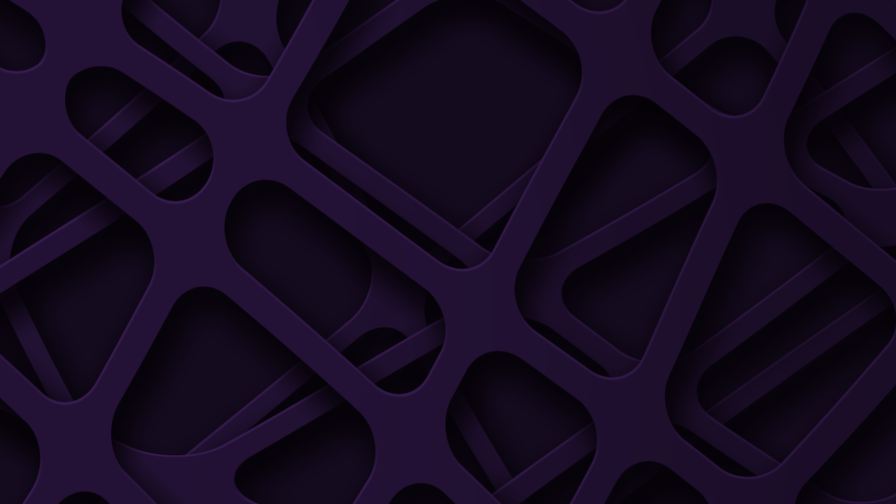
This background is drawn by a Shadertoy shader. Its source:

```glsl
// Dark violet lattices stacked in three layers, each with large rounded openings.
// Every layer is two families of tilted bars joined by circular fillets;
// it drops a soft shadow below itself and carries a thin lit rim on top.

const vec2 LIGHT_DIR = vec2(-0.29, 0.957);
const vec2 SHADOW_SHIFT = vec2(0.014, -0.036);
const vec3 FLOOR_COLOR = vec3(0.080, 0.042, 0.122);
const vec3 SHADE_COLOR = vec3(0.020, 0.006, 0.028);
const vec3 BAR_LEFT = vec3(0.140, 0.070, 0.212);
const vec3 BAR_RIGHT = vec3(0.102, 0.050, 0.153);
const vec3 RIM_COLOR = vec3(0.225, 0.112, 0.325);

float hash(float n) {
    return fract(sin(n * 12.989) * 4375.85);
}

// Slight bend that keeps the bars from being perfectly straight.
vec2 bend(vec2 p, float seed) {
    return p + 0.016 * sin(p.yx * vec2(3.1, 2.6) + seed)
             + 0.006 * sin(p.yx * vec2(7.3, 6.1) - seed);
}

// Distance to the bar centre lines, capped at reach; corners become arcs.
float lattice(vec2 p, vec2 tilt, float spacing, float reach, float seed) {
    vec2 q = bend(p, seed);
    float overlap = 0.0;
    for (int family = 0; family < 2; family++) {
        for (int i = -3; i <= 3; i++) {
            float id = float(i) + 17.0 * float(family) + seed * 5.3;
            float angle = tilt[family] + 0.26 * (hash(id) - 0.5);
            float offset = (float(i) + 0.5 * (hash(id + 41.7) - 0.5)) * spacing;
            vec2 normal = vec2(-sin(angle), cos(angle));
            float near = max(reach - abs(dot(q, normal) - offset), 0.0);
            overlap += near * near;
        }
    }
    return reach - sqrt(overlap);
}

// Shades what lies below, then paints the bars and their lit rim.
vec3 addLayer(vec3 below, vec2 p, vec2 tilt, float spacing,
              float halfWidth, float glow, float seed) {
    float pixel = 1.0 / iResolution.y;
    float reach = halfWidth + 0.085;
    float d = lattice(p, tilt, spacing, reach, seed);

    // Soft drop shadow
    float caster = lattice(p - SHADOW_SHIFT, tilt, spacing, reach, seed);
    float shadow = 1.0 - smoothstep(halfWidth - 0.025, halfWidth + 0.07, caster);
    vec3 color = mix(below, SHADE_COLOR, 0.88 * shadow);

    // Bar face, fading toward the right
    float fade = smoothstep(-0.55, 0.9, p.x + 0.15 * sin(2.0 * p.y + seed));
    vec3 face = mix(BAR_LEFT, BAR_RIGHT, fade) * glow;

    // Rim on edges that look toward the light
    float probe = 0.004;
    float ahead = lattice(p + LIGHT_DIR * probe, tilt, spacing, reach, seed);
    float facing = smoothstep(0.1, 0.9, (ahead - d) / probe);
    float rim = smoothstep(halfWidth - 0.007, halfWidth - 0.002, d);
    face = mix(face, RIM_COLOR * glow, rim * facing * mix(0.95, 0.5, fade));

    float cover = 1.0 - smoothstep(halfWidth - pixel, halfWidth + pixel, d);
    return mix(color, face, cover);
}

void mainImage(out vec4 fragColor, in vec2 fragCoord) {
    vec2 p = (fragCoord - 0.5 * iResolution.xy) / iResolution.y;

    // Back to front: tilts of both families, spacing, half width, glow, seed
    vec3 color = FLOOR_COLOR;
    color = addLayer(color, p, vec2(0.72, -0.98), 0.64, 0.020, 0.93, 3.0);
    color = addLayer(color, p, vec2(0.64, -0.52), 0.52, 0.023, 0.98, 8.0);
    color = addLayer(color, p, vec2(1.00, -0.74), 0.45, 0.031, 1.00, 5.0);

    fragColor = vec4(color, 1.0);
}
```
